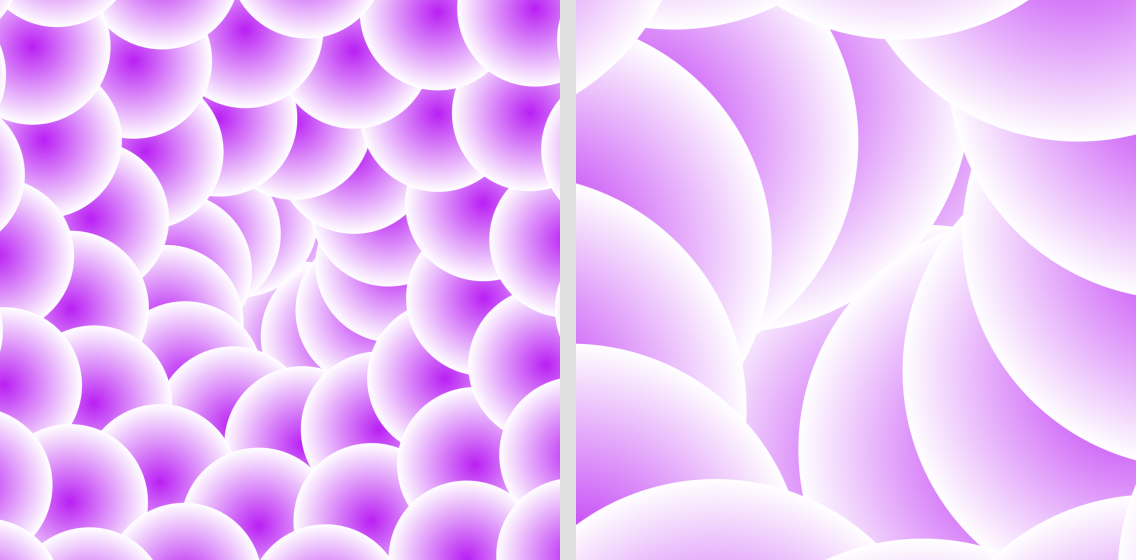
Left: the whole. Right: its middle third, enlarged.
A Shadertoy shader for this pattern:

```glsl
// Overlapping purple discs with white rims, stacked outward along a spiral.
#define DISC_COUNT 84
#define DISC_RADIUS 0.1393
#define START_ANGLE 0.8046
#define TURN_ANGLE 3.3662
#define SPIRAL_BASE 0.194
#define SPIRAL_GROWTH 0.01744
#define SPIRAL_INSET 0.4167
#define CORE_COLOR vec3(0.725, 0.125, 0.955)
#define RIM_COLOR vec3(1.0)

// Centre of the n-th disc; the spacing tightens as the spiral grows.
vec2 discCenter(float n) {
    float reach = sqrt(SPIRAL_BASE + SPIRAL_GROWTH * n) - SPIRAL_INSET;
    float angle = START_ANGLE + TURN_ANGLE * n;
    return reach * vec2(cos(angle), sin(angle));
}

void mainImage(out vec4 fragColor, in vec2 fragCoord) {
    float canvas = min(iResolution.x, iResolution.y);
    vec2 p = (fragCoord - 0.5 * iResolution.xy) / canvas;
    float edge = 0.75 / canvas;
    vec3 color = RIM_COLOR;

    // Paint from the middle outward, so outer discs cover inner ones.
    for (int i = 0; i < DISC_COUNT; i++) {
        float dist = length(p - discCenter(float(i)));
        float cover = 1.0 - smoothstep(-edge, edge, dist - DISC_RADIUS);
        vec3 shade = mix(CORE_COLOR, RIM_COLOR, min(dist / DISC_RADIUS, 1.0));
        color = mix(color, shade, cover);
    }
    fragColor = vec4(color, 1.0);
}
```
